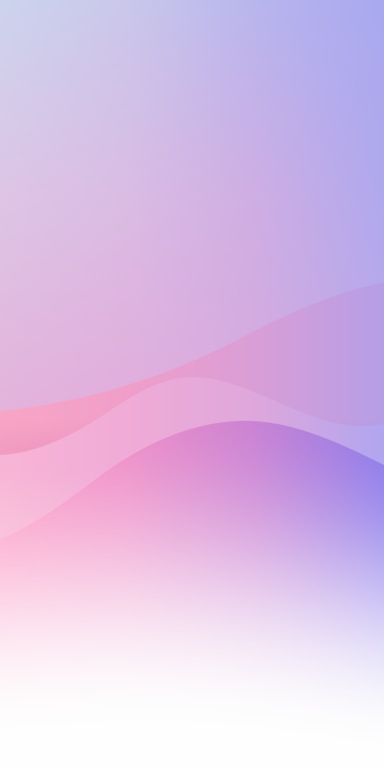
Reproduce this background procedurally as a WebGL 1 fragment shader.

```glsl
precision highp float;

uniform vec2 u_resolution;

// Four evenly spaced colours from left to right
vec3 ramp(float x, vec3 a, vec3 b, vec3 c, vec3 d) {
  vec3 col = mix(a, b, clamp(x * 3.0, 0.0, 1.0));
  col = mix(col, c, clamp(x * 3.0 - 1.0, 0.0, 1.0));
  return mix(col, d, clamp(x * 3.0 - 2.0, 0.0, 1.0));
}

// Cubic arc between two knots, each given as (x, height, slope)
float arc(float x, vec3 p, vec3 q) {
  float w = q.x - p.x;
  float t = (x - p.x) / w;
  float s = 1.0 - t;
  return mix(p.y, q.y, t * t * (3.0 - 2.0 * t)) + w * t * s * (s * p.z - t * q.z);
}

float backCrest(float x) {
  vec3 bend = vec3(0.62, 0.558, 0.26);
  return x < bend.x ? arc(x, vec3(0.0, 0.465, 0.05), bend)
                    : arc(x, bend, vec3(1.0, 0.632, 0.09));
}

float middleCrest(float x) {
  vec3 rise = vec3(0.29, 0.4665, 0.34);
  vec3 peak = vec3(0.5, 0.509, 0.0);
  vec3 dip = vec3(0.94, 0.4453, 0.0);
  if (x < rise.x) return arc(x, vec3(0.0, 0.4076, 0.02), rise);
  if (x < peak.x) return arc(x, rise, peak);
  if (x < dip.x) return arc(x, peak, dip);
  return arc(x, dip, vec3(1.0, 0.448, 0.06));
}

float frontCrest(float x) {
  vec3 rise = vec3(0.26, 0.38, 0.37);
  vec3 peak = vec3(0.64, 0.452, 0.0);
  if (x < rise.x) return arc(x, vec3(0.0, 0.298, 0.19), rise);
  if (x < peak.x) return arc(x, rise, peak);
  return arc(x, peak, vec3(1.0, 0.3945, -0.25));
}

// Soft coverage of everything below a crest
float below(float crest, float y) {
  float edge = 0.8 / u_resolution.y;
  return smoothstep(-edge, edge, crest - y);
}

vec3 sky(vec2 uv) {
  vec3 low = ramp(uv.x, vec3(0.89, 0.70, 0.86), vec3(0.885, 0.675, 0.86),
                  vec3(0.84, 0.665, 0.87), vec3(0.74, 0.66, 0.91));
  vec3 mid = ramp(uv.x, vec3(0.87, 0.77, 0.90), vec3(0.855, 0.735, 0.89),
                  vec3(0.81, 0.68, 0.89), vec3(0.69, 0.66, 0.93));
  vec3 top = ramp(uv.x, vec3(0.80, 0.83, 0.93), vec3(0.79, 0.78, 0.92),
                  vec3(0.72, 0.71, 0.93), vec3(0.66, 0.66, 0.94));
  vec3 col = mix(low, mid, clamp((uv.y - 0.46) / 0.28, 0.0, 1.0));
  return mix(col, top, clamp((uv.y - 0.74) / 0.26, 0.0, 1.0));
}

void main() {
  vec2 uv = gl_FragCoord.xy / u_resolution;
  vec3 col = sky(uv);

  // Back wave, deeper in tone towards its lower left
  vec3 back = ramp(uv.x, vec3(0.97, 0.65, 0.77), vec3(0.94, 0.62, 0.79),
                   vec3(0.85, 0.62, 0.84), vec3(0.71, 0.62, 0.90));
  back -= vec3(0.02, 0.04, 0.02) * smoothstep(0.46, 0.41, uv.y);
  col = mix(col, back, below(backCrest(uv.x), uv.y));

  // Middle wave, paler towards its lower left
  vec3 middle = ramp(uv.x, vec3(0.97, 0.71, 0.84), vec3(0.94, 0.67, 0.84),
                     vec3(0.87, 0.655, 0.86), vec3(0.69, 0.65, 0.94));
  middle += vec3(0.01, 0.05, 0.02) * smoothstep(0.4, 0.3, uv.y);
  col = mix(col, middle, below(middleCrest(uv.x), uv.y));

  // Front wave, fading to white at the bottom
  vec3 front = ramp(uv.x, vec3(0.99, 0.58, 0.76), vec3(0.93, 0.55, 0.78),
                    vec3(0.79, 0.51, 0.83), vec3(0.56, 0.49, 0.92));
  float depth = uv.y + 0.02 * uv.x - 0.02 * sin(3.1416 * uv.x);
  front = mix(vec3(0.995), front, smoothstep(0.04, 0.465, depth));
  col = mix(col, front, below(frontCrest(uv.x), uv.y));

  gl_FragColor = vec4(col, 1.0);
}
```
